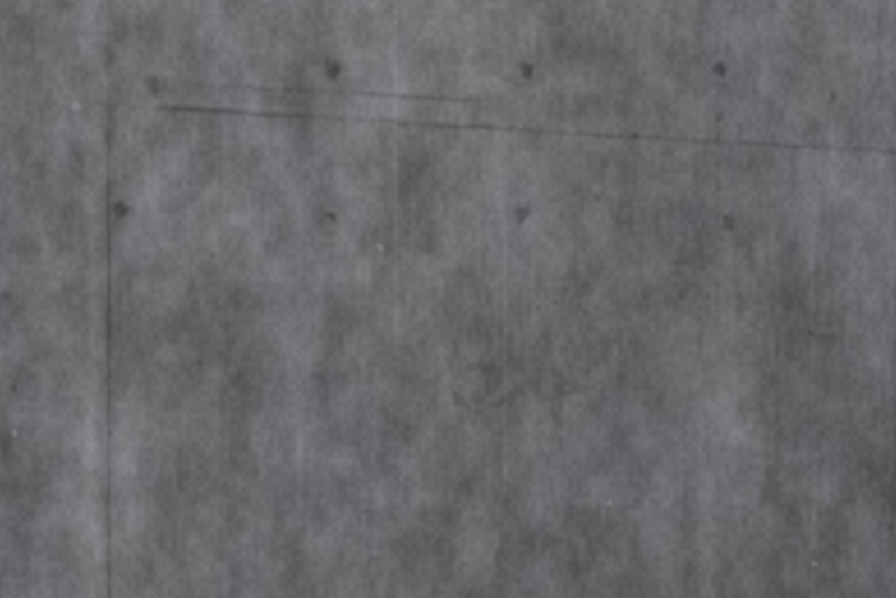
Write a WebGL 1 fragment shader that draws this texture.

```glsl
precision highp float;
uniform vec2 u_resolution;

float hash(vec2 p) {
  vec3 q = fract(vec3(p.xyx) * 0.1031);
  q += dot(q, q.yzx + 33.33);
  return fract((q.x + q.y) * q.z);
}

vec2 hash2(float n) {
  return vec2(hash(vec2(n, 3.7)), hash(vec2(n, 19.3)));
}

float noise(vec2 p) {
  vec2 i = floor(p), f = fract(p);
  f = f * f * (3.0 - 2.0 * f);
  return mix(mix(hash(i), hash(i + vec2(1.0, 0.0)), f.x),
             mix(hash(i + vec2(0.0, 1.0)), hash(i + 1.0), f.x), f.y);
}

float fbm(vec2 p) {
  float sum = 0.0, amp = 0.533;
  for (int i = 0; i < 4; i++) {
    sum += amp * noise(p);
    p = p * 2.03 + 17.1;
    amp *= 0.5;
  }
  return sum;
}

// Soft line profile: 1 on the line, fading over its width
float line(float d, float width) {
  return exp(-d * d / (width * width));
}

float blot(vec2 d, float radius) {
  return 1.0 - smoothstep(0.3 * radius, 1.5 * radius, length(d));
}

// Slanted joint between two x positions, unevenly worn
float joint(vec2 p, float y, float slope, float start, float end) {
  float reach = smoothstep(start, start + 0.1, p.x) * (1.0 - smoothstep(end - 0.1, end, p.x));
  float wear = 0.45 + 0.55 * smoothstep(0.25, 0.6, noise(vec2(p.x * 9.0, y * 40.0)));
  float wobble = 0.004 * (noise(vec2(p.x * 25.0, y * 90.0)) - 0.5);
  return line(p.y - y - slope * p.x + wobble, 0.005) * reach * wear;
}

void main() {
  vec2 p = gl_FragCoord.xy / u_resolution.y;
  vec2 warp = vec2(noise(p * 60.0), noise(p * 60.0 + 40.0)) - 0.5;

  // Broad shading, clouds, vertical streaks and grain
  float tone = 0.423 + 0.05 * (p.y - 0.5) - 0.015 * smoothstep(0.8, 1.5, p.x);
  tone -= 0.02 * (1.0 - smoothstep(0.0, 0.15, p.x));
  tone += 0.11 * (fbm(p * vec2(6.0, 4.5) + 7.0) - 0.5);
  tone += 0.06 * (fbm(p * vec2(20.0, 2.5) + 31.0) - 0.5);
  tone += 0.12 * (fbm(p * vec2(28.0, 22.0) + 53.0) - 0.5);
  tone += 0.025 * (noise(p * vec2(110.0, 14.0)) - 0.5);
  tone += 0.045 * (noise(p * vec2(130.0, 105.0) + 9.0) - 0.5);

  // Cool pale bloom
  float cool = smoothstep(0.36, 0.68, fbm(p * vec2(8.0, 4.5) + 71.0));
  tone += 0.03 * (cool - 0.5);

  // Upright panel seam with a pale band beside it
  float seamFade = 1.0 - 0.8 * smoothstep(0.7, 0.9, p.y);
  tone -= 0.055 * line(p.x - 0.182, 0.004) * seamFade;
  tone += 0.04 * line(p.x - 0.155, 0.018) * (0.5 + noise(p * vec2(30.0, 8.0)));
  tone += 0.02 * line(p.x - 0.22, 0.025);

  // Slanted joints
  tone -= 0.07 * joint(p, 0.835, -0.06, 0.2, 1.7);
  tone -= 0.055 * joint(p, 0.876, -0.055, 0.28, 0.85);
  tone += 0.03 * joint(p, 0.847, -0.06, 0.2, 0.8);

  // Faint upright board marks
  for (int i = 0; i < 9; i++) {
    vec2 r = hash2(float(i) + 60.0);
    float part = smoothstep(0.35, 0.65, noise(vec2(float(i) * 5.3, p.y * 4.0)));
    tone += (r.y - 0.5) * 0.07 * part * line(p.x - 1.5 * r.x, 0.004);
  }

  // Two rows of dark tie marks
  for (int i = 0; i < 8; i++) {
    float n = float(i);
    vec2 r = hash2(n + 5.0);
    vec2 centre = vec2(0.23 + 0.33 * mod(n, 4.0), 0.637 + 0.235 * floor(n / 4.0));
    centre += (r - 0.5) * vec2(0.06, 0.03);
    tone -= (0.07 + 0.05 * r.y) * blot(p - centre + warp * 0.012, 0.011 + 0.004 * r.x);
    tone -= 0.02 * blot(p - centre + warp * 0.04, 0.028);
  }

  // Ragged smudges gathered low in the middle
  for (int i = 0; i < 12; i++) {
    vec2 r = hash2(float(i) + 90.0);
    vec2 centre = vec2(0.85, 0.34) + (r - 0.5) * vec2(0.7, 0.4) * r.y;
    tone -= 0.035 * blot((p - centre) * vec2(0.8, 1.0) + warp * 0.04, 0.01 + 0.012 * r.x);
  }

  // Small scattered pits and pale flecks
  for (int i = 0; i < 20; i++) {
    vec2 r = hash2(float(i) + 140.0);
    float pale = step(15.0, float(i));
    float spot = blot(p - r * vec2(1.5, 1.0) + warp * 0.008, 0.005 + 0.004 * r.y);
    tone += mix(-0.045, 0.08, pale) * spot;
  }

  vec3 tint = mix(vec3(1.005, 1.008, 1.005), vec3(1.005, 0.993, 1.045), cool);
  gl_FragColor = vec4(tone * tint, 1.0);
}
```
